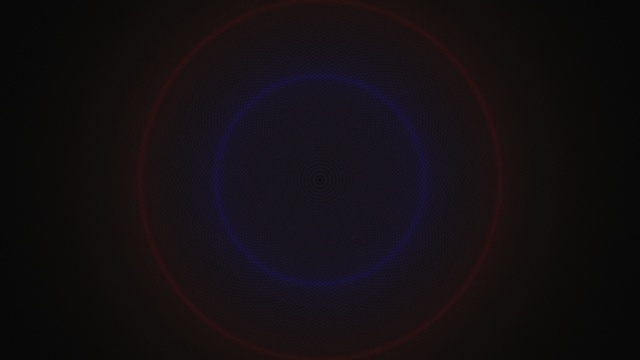
Write a WebGL 2 fragment shader that draws this background.

```glsl
#version 300 es
precision highp float;
// Dark radial backdrop: a blue halo inside a red halo, with fine concentric ripples.
uniform vec2 u_resolution;
out vec4 outColor;

// Sine-free hash, 0 to 1
float hash(vec2 p) {
    vec3 q = fract(vec3(p.xyx) * 0.1031);
    q += dot(q, q.yzx + 33.33);
    return fract((q.x + q.y) * q.z);
}

// Soft bright ring inside a wide glow
float halo(float d, float core, float spread, float thin) {
    float narrow = d / thin;
    return core * exp(-narrow * narrow) + spread * exp(-abs(d) / 0.07);
}

void main() {
    // Centered coordinates in units of canvas height
    vec2 p = (gl_FragCoord.xy - 0.5 * u_resolution) / u_resolution.y;
    float r = length(p);
    float angle = atan(p.y, p.x + 1e-6);

    // Warm gray plateau falling to near black, cooler toward the center
    float plateau = exp(-4.0 * r * r * r * r);
    vec3 color = vec3(0.03) + vec3(0.063, 0.046, 0.022) * plateau;
    color.b += 0.055 * exp(-5.0 * r * r);

    // Colored halos
    color.b += halo(r - 0.289, 0.05, 0.068, 0.008);
    color.r += halo(r - 0.5, 0.04, 0.034, 0.008);

    // Concentric ripples around a small dark dot, slightly tighter outward
    float ripple = cos(6.28319 * r * (84.0 + 160.0 * r));
    color *= 1.0 - vec3(0.14, 0.2, 0.18) * ripple * exp(-r / 0.075);
    color *= 1.0 - 0.45 * exp(-r * r / 0.00003);

    // Woven dots between the ripples and the outer ring
    float weaveFade = smoothstep(0.08, 0.2, r) * (1.0 - smoothstep(0.3, 0.6, r));
    color *= 1.0 + 0.12 * weaveFade * cos(r * 620.0) * cos(angle * 120.0);

    // Fainter square weave toward the edges
    vec2 weave = cos(p * 580.0);
    color *= 1.0 + 0.06 * smoothstep(0.3, 0.6, r) * weave.x * weave.y;

    // Grain on a grid fixed to the canvas
    color *= 0.94 + 0.12 * hash(floor((p + 2.0) * 288.0));

    outColor = vec4(color, 1.0);
}
```
